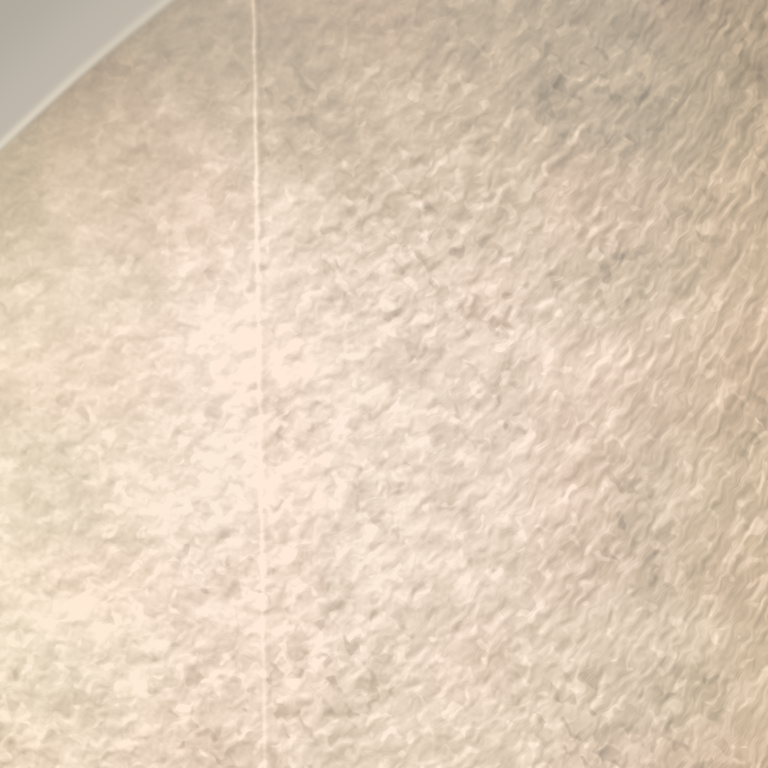
Reproduce this texture procedurally as a Shadertoy shader.

```glsl
// Softly lit cream plaster with fine crumbly mottling, a thin vertical seam and
// a smooth grey panel across the upper left corner. Grain mixes the value and
// the slope of a fractal noise; broad gradients set the light and the tint.

float hash(vec2 p) {
    vec3 q = fract(vec3(p.xyx) * 0.1031);
    q += dot(q, q.yzx + 33.33);
    return fract((q.x + q.y) * q.z);
}

float noise(vec2 p) {
    vec2 cell = floor(p), f = fract(p);
    f = f * f * (3.0 - 2.0 * f);
    return mix(mix(hash(cell), hash(cell + vec2(1, 0)), f.x),
               mix(hash(cell + vec2(0, 1)), hash(cell + vec2(1, 1)), f.x), f.y);
}

float fbm(vec2 p) {
    float sum = 0.0, amplitude = 0.5;
    for (int i = 0; i < 4; i++) {
        sum += amplitude * noise(p);
        p = mat2(0.8, 0.6, -0.6, 0.8) * p * 1.8 + 17.3;
        amplitude *= 0.55;
    }
    return sum;
}

// Short crumbs: level at the bottom, climbing towards the right
float plasterHeight(vec2 p) {
    vec2 warp = vec2(noise(p * 70.0), noise(p * 70.0 + 41.0)) - 0.5;
    vec2 q = p + 0.010 * warp;
    q.y -= 0.5 * q.x * q.x * q.x;
    q = mat2(0.98, -0.17, 0.17, 0.98) * q;
    return fbm(q * vec2(52.0, 68.0) + 9.0);
}

// Squared distance falloff around a centre
float glow(vec2 p, vec2 center, float tightness) {
    vec2 d = p - center;
    return exp(-tightness * dot(d, d));
}

// Colour ramp indexed by the brightness of its red channel
vec3 plasterColor(float tone) {
    vec3 shade = vec3(0.60, 0.56, 0.50);
    vec3 body = vec3(0.81, 0.74, 0.65);
    vec3 light = vec3(0.97, 0.90, 0.82);
    vec3 color = mix(shade, body, clamp((tone - 0.60) / 0.21, 0.0, 1.0));
    return mix(color, light, clamp((tone - 0.81) / 0.16, 0.0, 1.15));
}

void mainImage(out vec4 fragColor, in vec2 fragCoord) {
    vec2 uv = fragCoord / iResolution.xy;
    float pixel = 1.0 / iResolution.y;

    // Broad light: dim top and right, glowing middle and lower left
    float tone = 0.885 - 0.11 * smoothstep(0.55, 1.0, uv.y)
                       - 0.075 * smoothstep(0.55, 1.0, uv.x);
    tone += 0.055 * glow(uv, vec2(0.38, 0.46), 9.0);
    tone += 0.04 * glow(uv, vec2(0.0, 0.22), 14.0);
    tone += 0.03 * glow(uv * vec2(3.0, 1.0), vec2(0.93, 0.52), 22.0);
    tone += 0.10 * (fbm(uv * 11.0) - 0.5);
    tone += 0.07 * (fbm(uv * 29.0 + 60.0) - 0.5);

    // Crumbly grain, flatter towards the upper left
    float strength = mix(0.09, 0.20, smoothstep(0.15, 0.75, uv.x + 0.6 * (1.0 - uv.y)));
    strength *= mix(1.0, 0.75, smoothstep(0.75, 1.0, uv.y));
    float height = plasterHeight(uv);
    float slope = height - plasterHeight(uv + vec2(-0.003, 0.006));
    tone += strength * (0.55 * slope + 0.8 * (height - 0.5));
    tone += 0.025 * (noise(uv * 190.0) - 0.5);

    // Clustered dark pits and pale flecks
    vec2 turned = mat2(0.8, -0.6, 0.6, 0.8) * uv;
    turned += 0.012 * vec2(noise(uv * 90.0), noise(uv * 90.0 + 23.0));
    float cluster = smoothstep(0.35, 0.8, noise(uv * 11.0 + 5.0));
    float pits = smoothstep(0.6, 0.9, noise(turned * vec2(84.0, 70.0) + 80.0));
    float flecks = smoothstep(0.65, 0.9, noise(turned * vec2(74.0, 92.0) + 31.0));
    tone += strength * (0.30 * flecks - 0.40 * pits * cluster);

    // Thin raised seam with a faint shadow on its right
    float seamX = 0.330 + 0.015 * (1.0 - uv.y) + 0.0015 * (noise(vec2(uv.y * 50.0, 3.0)) - 0.5);
    float across = uv.x - seamX;
    float seamFade = mix(0.6, 1.0, smoothstep(0.35, 0.85, uv.y));
    seamFade *= 0.8 + 0.4 * noise(vec2(uv.y * 90.0, 7.0));
    tone += 0.10 * seamFade * exp(-pow(across / 0.0027, 2.0));
    tone -= 0.035 * seamFade * exp(-pow((across - 0.007) / 0.0035, 2.0));

    // Signed distance to the panel edge, positive on the plaster
    float edge = dot(uv - vec2(0.0, 0.803), vec2(0.655, -0.756));
    edge += 0.004 * sin(uv.x * 13.6);
    tone -= 0.10 * exp(-max(edge, 0.0) / 0.045);

    // Tint: yellowish at the left, rosy in the middle, tan at the right
    vec3 color = plasterColor(tone);
    color += vec3(0.0, -0.002, 0.012) * glow(uv, vec2(0.48, 0.45), 7.0);
    color -= vec3(-0.004, 0.006, 0.024) * smoothstep(0.8, 1.0, uv.x);
    color -= vec3(0.004, 0.0, 0.014) * (1.0 - smoothstep(0.0, 0.3, uv.x));
    color += vec3(0.008, -0.005, -0.002) * smoothstep(0.4, 0.9, noise(uv * 8.0 + 2.0));

    // Smooth panel with a pale rim, brightest at its lower end
    vec3 panel = mix(vec3(0.75, 0.72, 0.67), vec3(0.69, 0.67, 0.62),
                     smoothstep(0.01, 0.15, -edge));
    float rim = mix(1.0, 0.6, smoothstep(0.0, 0.2, uv.x));
    panel = mix(panel, vec3(0.86, 0.82, 0.75), rim * exp(-pow((edge + 0.006) / 0.006, 2.0)));
    float softness = 0.003 + pixel;
    color = mix(panel, color, smoothstep(-softness, softness, edge));

    fragColor = vec4(clamp(color, 0.0, 1.0), 1.0);
}
```
